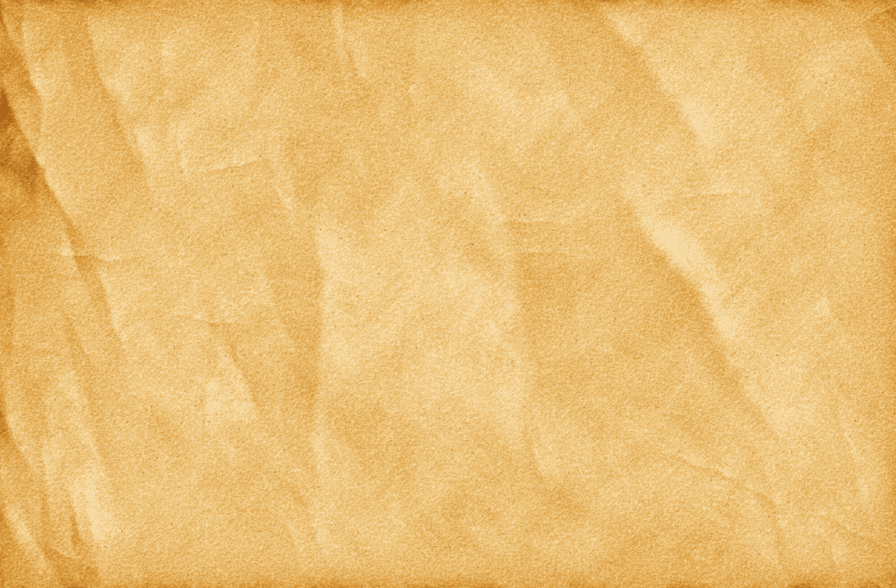
Write a WebGL 2 fragment shader that draws this texture.

```glsl
#version 300 es
precision highp float;
uniform vec2 u_resolution;
out vec4 fragColor;

vec2 hash2(vec2 p) {
  vec3 q = fract(vec3(p.xyx) * vec3(0.1031, 0.1030, 0.0973));
  q += dot(q, q.yzx + 33.33);
  return fract((q.xx + q.yz) * q.zy);
}

// Distance to the nearest scattered cell point
float cellular(vec2 p) {
  vec2 id = floor(p), f = fract(p);
  float nearest = 4.0;
  for (int y = -1; y <= 1; y++)
    for (int x = -1; x <= 1; x++) {
      vec2 o = vec2(x, y);
      vec2 d = o + hash2(id + o + 17.0) - f;
      nearest = min(nearest, dot(d, d));
    }
  return sqrt(nearest);
}

// Cloudy variation from warped, layered sines
float mottle(vec2 p) {
  float sum = 0.0, amp = 0.5;
  for (int i = 0; i < 6; i++) {
    p += 0.9 * sin(p.yx * 1.3 + vec2(1.7, 4.1));
    sum += amp * sin(p.x) * sin(p.y + 0.6);
    p = mat2(1.3, 1.2, -1.2, 1.3) * p + 2.3;
    amp *= 0.68;
  }
  return sum;
}

// Bent sheet: lit on one side of the line, shaded on the other
float fold(vec2 p, vec2 a, vec2 b, float width, float sharp) {
  float len = length(b - a);
  vec2 dir = (b - a) / len;
  float u = dot(p - a, dir) / len;
  float s = dot(p - a, vec2(-dir.y, dir.x));
  s += len * (0.014 * sin(u * 7.0 + a.x * 40.0) + 0.006 * sin(u * 19.0 + a.y * 50.0));
  float taper = smoothstep(0.0, 0.4, u) * smoothstep(1.0, 0.55, u);
  float side = 2.0 * smoothstep(-sharp, sharp, s) - 1.0;
  return side * exp(-abs(s) / width) * taper;
}

void main() {
  vec2 p = gl_FragCoord.xy / u_resolution.y;
  float aspect = u_resolution.x / u_resolution.y;
  float cloud = mottle(p * 5.0 + 3.0);
  float patches = mottle(p * 14.0 + 9.0);
  float blotches = mottle(p * vec2(42.0, 32.0) + 5.0);
  float tone = 0.64 + 0.95 * cloud + 0.85 * patches + 0.6 * blotches;
  vec2 w = p + 0.006 * vec2(patches, cloud) + 0.003 * blotches;
  float wear = clamp(0.9 + 1.1 * patches + 0.7 * blotches, 0.15, 1.8);

  // Main broad folds
  float broad = 2.1 * fold(w, vec2(0.98, 0.80), vec2(1.40, 0.14), 0.055, 0.02);
  broad += 1.7 * fold(w, vec2(0.96, 1.08), vec2(1.26, 0.66), 0.05, 0.018);
  broad += 2.4 * fold(w, vec2(-0.08, 0.98), vec2(0.18, 0.54), 0.03, 0.006);
  broad -= 1.4 * fold(w, vec2(0.82, 0.85), vec2(0.93, 0.08), 0.09, 0.02);
  broad += 1.2 * fold(w, vec2(0.53, 0.80), vec2(0.55, 0.05), 0.05, 0.01);
  tone += broad * (0.55 + 0.45 * wear);

  // Scattered creases, denser and stronger toward the left
  for (int i = 0; i < 64; i++) {
    vec2 h = hash2(vec2(float(i) + 3.0, 7.0));
    vec2 k = hash2(vec2(float(i) + 11.0, 29.0));
    vec2 center = vec2(aspect * pow(h.x, 2.0), h.y);
    vec2 span = vec2(mix(-0.1, 0.55, k.x), -1.0) * mix(0.1, 0.38, k.y);
    float strength = mix(1.9, 0.7, smoothstep(0.1, 0.65, h.x)) * (0.5 + 0.6 * k.y);
    float flip = fract(k.x * 7.0) < 0.35 ? -1.0 : 1.0;
    tone += wear * flip * strength * fold(w, center - 0.5 * span, center + 0.5 * span,
                                          mix(0.009, 0.035, k.x), mix(0.0025, 0.009, k.y));
  }

  // Faint, nearly level wrinkles
  for (int i = 0; i < 14; i++) {
    vec2 h = hash2(vec2(float(i) + 51.0, 13.0));
    vec2 center = h * vec2(aspect, 1.0);
    vec2 span = vec2(0.2, 0.2 * (h.y - 0.6));
    tone += 1.1 * wear * fold(w, center - 0.5 * span, center + 0.5 * span, 0.009, 0.003);
  }

  // Stained borders
  vec2 gap = min(p, vec2(aspect, 1.0) - p);
  float ragged = clamp(0.9 + 1.5 * patches + 1.0 * cloud + 0.8 * blotches, 0.1, 2.4);
  tone -= 1.35 * exp(-p.x / 0.15) + 0.65 * exp(-gap.y / 0.08) + 0.6 * exp(-(aspect - p.x) / 0.12);
  tone -= ragged * (1.3 * exp(-gap.x / 0.035) + 2.4 * exp(-gap.y / 0.02));
  tone -= 2.2 * ragged * exp(-12.0 * length((p - vec2(0.0, 0.73)) * vec2(1.0, 0.8)));

  // Gritty relief lit from above, broken by irregular pits
  vec2 light = vec2(-0.2, 0.45);
  vec2 fine = p * 245.0 + 1.5 * blotches, coarse = p * 135.0 + patches;
  tone += 1.5 * (cellular(fine) - cellular(fine + light));
  tone += 0.9 * (cellular(coarse) - cellular(coarse + light));
  tone += 2.1 * (cellular(p.yx * 205.0 + 40.0) - 0.47);
  tone += 0.9 * (cellular(p * 100.0 + 90.0) - 0.47);

  // Aged paper colour ramp
  vec3 color = mix(vec3(0.85, 0.60, 0.23), vec3(0.923, 0.75, 0.45), clamp(tone / 2.6 + 1.0, 0.0, 1.0));
  color = mix(color, vec3(0.958, 0.835, 0.60), clamp(tone / 1.9, 0.0, 1.3));
  color = mix(color, vec3(0.68, 0.40, 0.10), clamp((-tone - 2.6) / 3.4, 0.0, 1.0));

  // Sparse brown flecks
  vec2 cell = floor(p * 80.0);
  vec2 spot = hash2(cell + 71.0);
  vec2 offset = fract(p * 80.0) - 0.25 - 0.5 * spot;
  float d = length(offset * mix(vec2(0.7, 1.2), vec2(1.2, 0.7), spot.x));
  float fleck = step(0.92, hash2(cell + 133.0).x) * smoothstep(0.23, 0.05, d);
  color = mix(color, vec3(0.76, 0.50, 0.20), 0.55 * fleck * spot.y);

  fragColor = vec4(color, 1.0);
}
```
